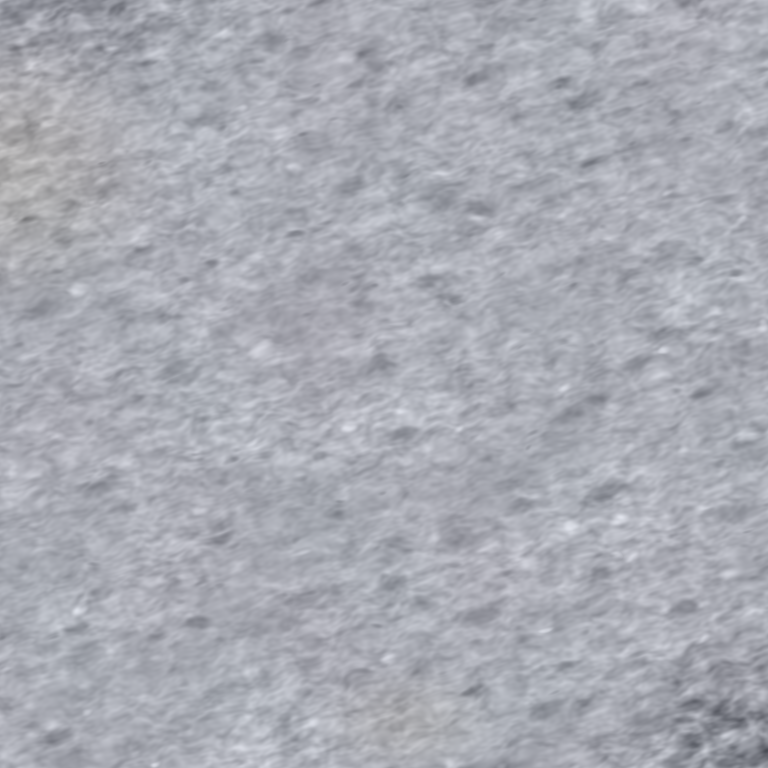
Give the GLSL for this texture, as a Shadertoy shader.

```glsl
// Weathered grey stone with a soft, slanted grain and scattered dark pits.
// Stretched gradient noise makes the grain; jittered cells place the flecks.
// Broad masks add shaded corners and faint warm stains.

// Integer hash: two random values in 0..1 for a lattice cell.
vec2 hash2(vec2 cell) {
    uvec2 h = uvec2(ivec2(cell) + 4096) * 1664525u + 1013904223u;
    h.x += h.y * 1664525u;
    h.y += h.x * 1664525u;
    h ^= h >> 16u;
    h.x += h.y * 1664525u;
    h.y += h.x * 1664525u;
    h ^= h >> 16u;
    return vec2(h & 65535u) / 65535.0;
}

float cornerSlope(vec2 cell, vec2 offset) {
    return dot(hash2(cell) * 2.0 - 1.0, offset);
}

// Gradient noise, roughly -0.6..0.6.
float noise(vec2 p) {
    vec2 i = floor(p), f = fract(p);
    vec2 s = f * f * f * (f * (f * 6.0 - 15.0) + 10.0);
    vec2 e = vec2(1.0, 0.0);
    return mix(mix(cornerSlope(i, f), cornerSlope(i + e.xy, f - e.xy), s.x),
               mix(cornerSlope(i + e.yx, f - e.yx), cornerSlope(i + 1.0, f - 1.0), s.x), s.y);
}

// Soft oval flecks, one in a given share of the cells.
float flecks(vec2 p, float share) {
    vec2 home = floor(p);
    float strongest = 0.0;
    for (int y = -1; y <= 1; y++)
    for (int x = -1; x <= 1; x++) {
        vec2 cell = home + vec2(x, y);
        vec2 centre = cell + 0.15 + 0.7 * hash2(cell);
        vec2 pick = hash2(cell + 517.0);
        float radius = mix(0.25, 0.6, pick.y);
        float body = 1.0 - smoothstep(0.1, 1.0, length(p - centre) / radius);
        float strength = step(pick.x, share) * mix(0.35, 1.0, hash2(cell - 311.0).x);
        strongest = max(strongest, body * strength);
    }
    return strongest;
}

// Smooth blob that fades from its centre to its radii.
float patchMask(vec2 uv, vec2 centre, vec2 radii) {
    return 1.0 - smoothstep(0.0, 1.0, length((uv - centre) / radii));
}

void mainImage(out vec4 fragColor, in vec2 fragCoord) {
    vec2 uv = fragCoord / iResolution.xy;

    // Grain axes: x runs along the streaks, rising to the right.
    float tilt = 0.29;
    vec2 grain = mat2(cos(tilt), -sin(tilt), sin(tilt), cos(tilt)) * uv;
    grain += 0.008 * vec2(noise(uv * 27.0), noise(uv * 23.0 + 40.0));

    float broad = noise(grain * vec2(4.0, 8.0) + 9.0);
    float mottle = noise(grain * vec2(9.0, 19.0) + 21.0);
    float clumps = noise(grain * vec2(20.0, 40.0) + 31.0);
    float streaks = noise(grain * vec2(42.0, 88.0) + 57.0);
    float fine = noise(grain * vec2(85.0, 155.0) + 83.0);

    // Rougher, darker zones near two corners.
    float lowerRight = patchMask(uv, vec2(1.02, 0.0), vec2(0.32, 0.22));
    float upperLeft = patchMask(uv, vec2(0.08, 1.0), vec2(0.32, 0.14));
    float rough = 1.0 + 0.8 * lowerRight + 0.6 * upperLeft + 0.6 * broad;

    float tone = 0.681 + 0.055 * broad + 0.055 * mottle;
    tone += rough * (0.115 * clumps + 0.125 * streaks + 0.088 * fine);
    tone -= lowerRight * (0.16 - 0.25 * clumps) + 0.08 * upperLeft;

    // Dark pits and small pale chips, ragged by the grain noise.
    vec2 ragged = grain + 0.009 * vec2(streaks, clumps);
    tone -= 0.16 * flecks(ragged * vec2(15.0, 33.0), 0.26) * (1.0 + 1.5 * streaks);
    tone -= 0.08 * flecks(ragged * vec2(30.0, 66.0) + 70.0, 0.2);
    tone += 0.13 * flecks(ragged * vec2(28.0, 46.0) + 130.0, 0.09);

    // Cool grey, with brownish stains and a slight mauve drift.
    vec3 colour = tone + vec3(-0.011, -0.002, 0.032);
    float stain = patchMask(uv, vec2(0.0, 0.78), vec2(0.26, 0.22))
                + 0.6 * patchMask(uv, vec2(0.53, 0.06), vec2(0.14, 0.09));
    colour += stain * vec3(0.012, -0.005, -0.036);
    colour += noise(uv * 6.0 + 15.0) * vec3(0.009, -0.004, 0.0);

    fragColor = vec4(clamp(colour, 0.0, 1.0), 1.0);
}
```
